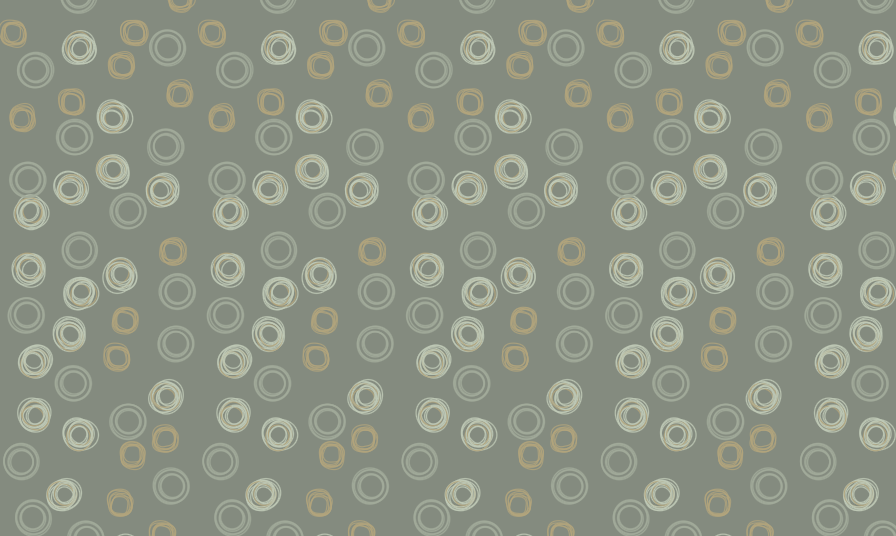
A Shadertoy shader for this pattern:

```glsl
vec2 hash(vec2 p) {
    return fract(sin(vec2(dot(p, vec2(127.1, 311.7)), dot(p, vec2(269.5, 183.3)))) * 43758.5453);
}

// Box-filtered coverage of a thin line at signed distance d
float stroke(float d, float halfWidth, float px) {
    return clamp((min(d + halfWidth, 0.5 * px) - max(d - halfWidth, -0.5 * px)) / px, 0.0, 1.0);
}

// Hand-drawn loop: shifted circle with oval and four-sided wobble
float loopDistance(vec2 q, float radius, vec2 rnd, float shift, float oval, float square) {
    float turn = 6.2832 * rnd.x;
    q -= shift * sqrt(rnd.y) * vec2(cos(turn), sin(turn));
    float a = atan(q.y, q.x + 1e-5);
    float wobble = oval * cos(2.0 * a + 17.0 * rnd.y) - square * cos(4.0 * a + 2.0 * rnd.x - 1.0);
    return length(q) - radius * (1.0 + wobble);
}

// One bundle of loops: 0 = pale double ring, 1 = cream scribble, 2 = gold scribble
vec3 drawBundle(vec3 col, vec2 q, vec2 id, float kind, float px) {
    vec3 sage = vec3(0.635, 0.67, 0.605);
    vec3 cream = vec3(0.75, 0.79, 0.715);
    vec3 gold = vec3(0.70, 0.645, 0.485);
    int count = kind < 0.5 ? 6 : kind < 1.5 ? 10 : 7;

    for (int i = 0; i < count; i++) {
        float k = float(i);
        vec2 rnd = hash(id + 7.3 * k + 2.1);
        if (kind < 0.5) {
            float radius = (i < 3 ? 0.365 : 0.26) - 0.014 * mod(k, 3.0);
            float d = loopDistance(q, radius, rnd, 0.016, 0.015, 0.0);
            col = mix(col, sage, 0.85 * stroke(d, 0.0145, px));
        } else if (kind < 1.5) {
            float d = loopDistance(q, mix(0.335, 0.17, k / 9.0), rnd, 0.045, 0.07, 0.0);
            col = mix(col, i % 4 == 3 ? gold : cream, 0.9 * stroke(d, 0.0125, px));
        } else {
            float d = loopDistance(q, mix(0.27, 0.185, k / 6.0), rnd, 0.04, 0.07, 0.04);
            col = mix(col, gold, 0.9 * stroke(d, 0.0105, px));
        }
    }
    return col;
}

void mainImage(out vec4 fragColor, in vec2 fragCoord) {
    float px = 11.0 / iResolution.y;
    vec2 p = fragCoord * px / vec2(1.022, 1.0);
    vec3 col = vec3(0.518, 0.546, 0.498);

    // Jittered grid with staggered columns, repeating every four of them
    for (int x = -1; x <= 1; x++) {
        float column = floor(p.x) + float(x);
        float stagger = 0.5 * mod(column, 2.0);
        for (int y = -1; y <= 1; y++) {
            vec2 c = vec2(column, floor(p.y - stagger) + float(y));
            vec2 id = vec2(mod(c.x, 4.0), c.y);
            vec2 jitter = (hash(id + 0.7) - 0.5) * vec2(0.5, 0.38);
            vec2 q = (p - c - vec2(0.5, 0.5 + stagger) - jitter) * vec2(1.022, 1.0);

            // Cycle through the kinds with random skips
            float kind = mod(id.x + 2.0 * c.y + floor(2.0 * hash(id + 3.9).x), 3.0);
            if (dot(q, q) < 0.22) col = drawBundle(col, q, id, kind, 1.2 * px);
        }
    }
    fragColor = vec4(col, 1.0);
}
```
